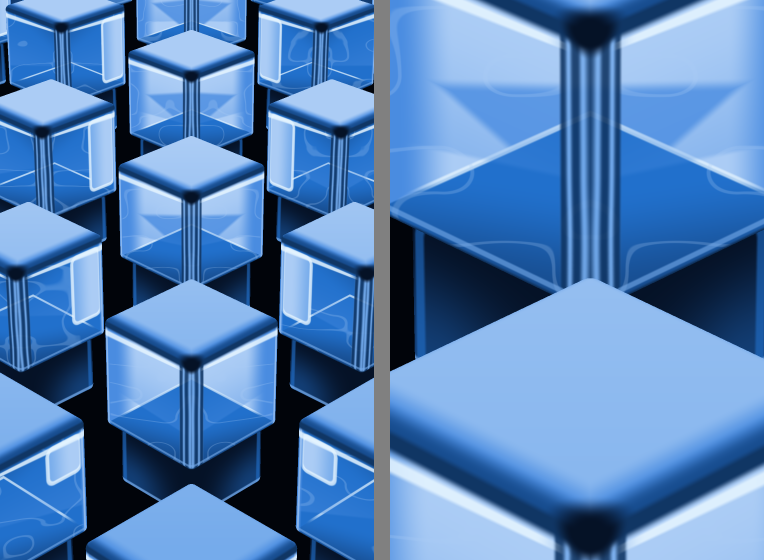
Left, the full canvas; right, a detail of the centre.
Reproduce this background procedurally as a Shadertoy shader.

```glsl
// Staggered lattice of blue glass cubes with satin lids above a black mirror floor.

const float PITCH = 0.496;          // camera tilt below the horizon
const float FOCAL = 3.164;          // focal length in canvas heights
const vec3 EYE = vec3(0.0, 6.97, -12.24);  // right, up, forward, in cube edges
const float CENTRE_X = 0.512;       // lens centre across the canvas
const float SPACING = 2.075;        // lattice pitch in cube edges
const float ROUNDING = 0.05;        // edge radius
const float FLOOR_Y = -1.6;
const int SAMPLES = 3;              // antialiasing grid per axis

const vec3 BLACK = vec3(0.005, 0.015, 0.04);
const vec3 INK   = vec3(0.02, 0.07, 0.15);
const vec3 NAVY  = vec3(0.09, 0.30, 0.56);
const vec3 BLUE  = vec3(0.13, 0.44, 0.80);
const vec3 AZURE = vec3(0.29, 0.55, 0.88);
const vec3 SKY   = vec3(0.46, 0.67, 0.92);
const vec3 PALE  = vec3(0.67, 0.80, 0.96);
const vec3 GLINT = vec3(0.90, 0.96, 1.0);

float hash(vec2 p) {
    vec3 h = fract(vec3(p.xyx) * 0.1031);
    h += dot(h, h.yzx + 33.33);
    return fract((h.x + h.y) * h.z);
}

float noise(vec2 p) {
    vec2 i = floor(p), f = fract(p);
    f = f * f * (3.0 - 2.0 * f);
    return mix(mix(hash(i), hash(i + vec2(1, 0)), f.x),
               mix(hash(i + vec2(0, 1)), hash(i + vec2(1, 1)), f.x), f.y);
}

// Soft stripe of half width w around centre c
float stripe(float x, float c, float w) { return 1.0 - smoothstep(0.4 * w, w, abs(x - c)); }

float roundBox(vec3 p, vec3 halfSize, float r) {
    vec3 d = abs(p) - halfSize + r;
    return length(max(d, 0.0)) + min(max(d.x, max(d.y, d.z)), 0.0) - r;
}

// Position relative to the centre of the nearest cube
vec3 toLocal(vec3 p) {
    return vec3(p.x - SPACING * round(p.x / SPACING), p.y + 0.5,
                p.z - SPACING * round(p.z / SPACING));
}

// Cube plus the shorter, inset mirror image hanging below it
float field(vec3 p) {
    vec3 q = toLocal(p);
    return min(roundBox(q, vec3(0.5), ROUNDING),
               roundBox(q + vec3(0, 0.79, 0), vec3(0.42, 0.28, 0.42), ROUNDING));
}

// Satin lid, darkening toward its two front edges and front corner
vec3 lidColor(vec3 q, float row) {
    float edge = min(q.x, q.z) + 0.5;
    vec3 c = mix(SKY, PALE, clamp(0.45 + 0.22 * row + 0.15 * (q.x + q.z), 0.0, 1.0));
    c = mix(AZURE, c, smoothstep(0.06, 0.19, edge));
    c = mix(NAVY, c, smoothstep(0.015, 0.11, edge));
    float back = max(q.x, q.z);
    c = mix(c, AZURE, 0.5 * smoothstep(0.45, 0.5, back));
    return mix(INK, c, smoothstep(0.06, 0.19, length(q.xz + 0.5)));
}

// Glass wall: a = distance from the front edge, b = height, both 0..1
vec3 glassColor(vec3 q, vec3 rd, vec2 cell) {
    bool leftFace = q.x < q.z;
    float a = (leftFace ? q.z : q.x) + 0.5, b = q.y + 0.5;
    float column = cell.x - cell.y, row = cell.x + cell.y;
    float seed = hash(cell + 17.0);

    // Look straight through to the far walls or the base
    vec3 far = (vec3(0.47, -0.47, 0.47) - q) / rd;
    float wallT = min(far.x, far.z);
    vec3 exitP = q + rd * min(wallT, far.y);
    float outer = 0.5 + min(exitP.x, exitP.z);
    vec3 base = mix(NAVY, BLUE, smoothstep(0.05, 0.45, b + 0.25 * a));
    vec3 wall = mix(BLUE, NAVY, 0.55 * smoothstep(0.55, 1.0, b - 0.4 * a));
    if (abs(column) < 0.5) {
        wall = mix(AZURE, PALE, smoothstep(0.1, 0.35, outer));
        float diamond = a / 0.75 + abs(b - 0.58) / 0.25;
        wall = mix(wall, AZURE, 0.8 * step(1.5, row) * (1.0 - smoothstep(0.8, 1.0, diamond)));
    }
    vec3 c = mix(wall, base, smoothstep(-0.01, 0.01, wallT - far.y));
    c = mix(c, GLINT, 0.75 * stripe(wallT, far.y, 0.035) * smoothstep(0.1, 0.3, outer));

    // Slanted tint and faint wisps, different in each cube
    float slant = b - 0.25 - 0.4 * seed + (seed - 0.3) * 0.7 * a;
    c = mix(c, AZURE, 0.4 * smoothstep(-0.012, 0.012, slant) * smoothstep(0.9, 0.2, b));
    float wisp = noise(vec2(a * 3.0, b * 6.0 + a * 2.0) + cell * 7.0);
    c = mix(c, PALE, 0.25 * stripe(wisp, 0.5, 0.04));

    // Bright pane on the faces of the side columns that look inward
    if (abs(column) > 0.5 && leftFace == (column > 0.0)) {
        float low = clamp(0.45 - 0.2 * row, 0.14, 0.6);
        vec3 pane = vec3(a - 0.78, b - 0.5 * (low + 0.9), 0.0);
        float d = roundBox(pane, vec3(0.16, 0.5 * (0.9 - low), 1.0), 0.06);
        c = mix(c, mix(SKY, PALE, smoothstep(0.6, 0.85, a)), 1.0 - smoothstep(-0.01, 0.01, d));
        c = mix(c, GLINT, 0.8 * stripe(d, 0.0, 0.025));
    }

    // Posts along the vertical edges
    float bands = 0.5 + 0.5 * cos(a * 105.0 + 1.5 * noise(vec2(b * 4.0, seed * 9.0)) + 2.5);
    c = mix(c, mix(NAVY * 0.7, SKY, bands * bands), 0.9 * smoothstep(0.14, 0.12, a));
    c = mix(c, AZURE, 0.7 * smoothstep(0.92, 0.94, a));
    c = mix(c, PALE, 0.7 * stripe(a, 0.955, 0.015));
    c = mix(c, NAVY, smoothstep(0.97, 1.0, a));

    // Lit line under the lid, dark rim above it, dark foot
    float lit = 0.015 + 0.025 * a;
    c = mix(c, GLINT, 0.85 * stripe(b, 0.925 - lit, lit) * smoothstep(0.08, 0.2, a));
    c = mix(c, NAVY * 0.7, smoothstep(0.92, 0.95, b));
    c = mix(c, SKY, 0.6 * stripe(b, 0.055, 0.015));
    c = mix(c, NAVY * 0.6, smoothstep(0.04, 0.015, b));
    return mix(c, INK, smoothstep(0.15, 0.08, length(vec2(a, (1.0 - b) * 1.3))));
}

// Dim mirror image with a thin bright lower rim
vec3 mirrorColor(vec3 q) {
    float a = max(q.x, q.z) + 0.42, depth = -q.y - 0.5;
    vec3 c = mix(INK, NAVY, 0.75 * smoothstep(0.0, 0.5, depth) * smoothstep(0.05, 0.7, a));
    c = mix(c, BLUE, 0.6 * stripe(a, 0.78, 0.03));
    return mix(c, SKY, 0.75 * stripe(depth, 0.53, 0.025));
}

vec3 render(vec2 p) {
    float s = sin(PITCH), k = cos(PITCH);
    vec3 view = normalize(vec3(p.x, p.y * k - FOCAL * s, p.y * s + FOCAL * k));
    // Turn the camera axes by 45 degrees onto the lattice axes
    vec3 ro = vec3(EYE.x + EYE.z, EYE.y * sqrt(2.0), EYE.z - EYE.x) / sqrt(2.0);
    vec3 rd = vec3(view.x + view.z, view.y * sqrt(2.0), view.z - view.x) / sqrt(2.0);

    float t = (0.01 - ro.y) / rd.y, tFloor = (FLOOR_Y - ro.y) / rd.y;
    float d = 1.0;
    for (int i = 0; i < 64 && d > 0.001 && t < tFloor; i++) {
        d = field(ro + rd * t);
        t += d;
    }
    if (t >= tFloor) return BLACK;
    vec3 pos = ro + rd * t, q = toLocal(pos);
    if (q.y < -0.502) return mirrorColor(q);
    vec2 cell = round(pos.xz / SPACING);
    vec3 n = normalize(max(abs(q) - 0.5 + ROUNDING, 0.0) * sign(q) + vec3(0, 1e-5, 0));
    return mix(glassColor(q, rd, cell), lidColor(q, cell.x + cell.y), smoothstep(0.5, 0.8, n.y));
}

void mainImage(out vec4 fragColor, in vec2 fragCoord) {
    vec3 sum = vec3(0.0);
    for (int i = 0; i < SAMPLES * SAMPLES; i++) {
        vec2 jitter = (vec2(i % SAMPLES, i / SAMPLES) + 0.5) / float(SAMPLES) - 0.5;
        sum += render((fragCoord + jitter - iResolution.xy * vec2(CENTRE_X, 0.5)) / iResolution.y);
    }
    fragColor = vec4(sum / float(SAMPLES * SAMPLES), 1.0);
}
```
